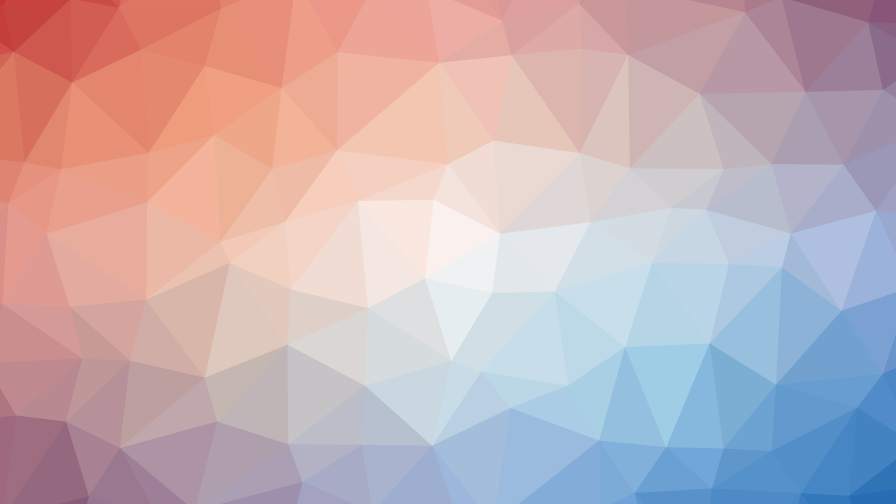
Give the GLSL for this background, as a WebGL 2 fragment shader.

```glsl
#version 300 es
precision highp float;
// Low-poly facets over a soft gradient: red upper left, white centre, blue lower right.
uniform vec2 u_resolution;
out vec4 fragColor;

const float ROWS = 7.0;     // lattice cells per canvas height
const float JITTER = 0.36;  // vertex shift in cells
const float TINT = 0.02;    // brightness spread between facets

// Integer hash giving two values in 0..1
vec2 hash2(ivec2 cell, uint seed) {
    uvec2 v = uvec2(cell + 64) * 1664525u + 1013904223u + seed;
    v.x += v.y * 1664525u;
    v.y += v.x * 1664525u;
    v ^= v >> 16u;
    v.x += v.y * 1664525u;
    v.y += v.x * 1664525u;
    v ^= v >> 16u;
    return vec2(v & 65535u) / 65535.0;
}

// Five evenly spaced colours blended along t in 0..1
vec3 ramp(float t, vec3 a, vec3 b, vec3 c, vec3 d, vec3 e) {
    float s = 4.0 * t;
    vec3 color = mix(a, b, clamp(s, 0.0, 1.0));
    color = mix(color, c, clamp(s - 1.0, 0.0, 1.0));
    color = mix(color, d, clamp(s - 2.0, 0.0, 1.0));
    return mix(color, e, clamp(s - 3.0, 0.0, 1.0));
}

// Gradient mesh: five horizontal ramps blended upward
vec3 meshColor(vec2 uv) {
    vec3 bottom = ramp(uv.x, vec3(0.52, 0.33, 0.44), vec3(0.64, 0.56, 0.66),
        vec3(0.61, 0.70, 0.85), vec3(0.38, 0.60, 0.82), vec3(0.14, 0.42, 0.70));
    vec3 lower = ramp(uv.x, vec3(0.73, 0.50, 0.53), vec3(0.79, 0.73, 0.70),
        vec3(0.80, 0.87, 0.90), vec3(0.61, 0.79, 0.89), vec3(0.33, 0.55, 0.78));
    vec3 middle = ramp(uv.x, vec3(0.88, 0.58, 0.54), vec3(0.95, 0.79, 0.71),
        vec3(0.97, 0.95, 0.95), vec3(0.80, 0.87, 0.91), vec3(0.62, 0.69, 0.85));
    vec3 upper = ramp(uv.x, vec3(0.87, 0.49, 0.40), vec3(0.94, 0.63, 0.50),
        vec3(0.96, 0.81, 0.74), vec3(0.80, 0.73, 0.72), vec3(0.61, 0.56, 0.67));
    vec3 top = ramp(uv.x, vec3(0.76, 0.20, 0.21), vec3(0.90, 0.52, 0.43),
        vec3(0.91, 0.63, 0.60), vec3(0.76, 0.57, 0.60), vec3(0.52, 0.33, 0.46));
    return ramp(uv.y, bottom, lower, middle, upper, top);
}

vec2 latticePoint(ivec2 cell) {
    return vec2(cell) + (hash2(cell, 17u) * 2.0 - 1.0) * JITTER;
}

float cross2(vec2 a, vec2 b) {
    return a.x * b.y - a.y * b.x;
}

// Distance outside the line a-b of a counter-clockwise shape
float edgeDistance(vec2 p, vec2 a, vec2 b) {
    return -cross2(normalize(b - a), p - a);
}

// Smooth-edged triangle: premultiplied facet colour and coverage
vec4 facet(vec2 p, vec2 a, vec2 b, vec2 c, float pixel, vec2 span, float shade) {
    float d = max(edgeDistance(p, a, b), max(edgeDistance(p, b, c), edgeDistance(p, c, a)));
    float coverage = clamp(0.5 - d / pixel, 0.0, 1.0);
    vec3 color = meshColor((a + b + c) / (3.0 * span)) + (shade - 0.5) * 2.0 * TINT;
    return vec4(color, 1.0) * coverage;
}

// True when the opposite angles at a and c sum to over half a turn
bool splitsAtA(vec2 a, vec2 b, vec2 c, vec2 d) {
    vec2 ab = b - a, ad = d - a, cb = b - c, cd = d - c;
    return cross2(ab, ad) * dot(cd, cb) + dot(ab, ad) * cross2(cd, cb) < 0.0;
}

// One lattice quad, cut along its better diagonal
vec4 quadFacets(vec2 p, ivec2 cell, float pixel, vec2 span) {
    vec2 a = latticePoint(cell);
    vec2 b = latticePoint(cell + ivec2(1, 0));
    vec2 c = latticePoint(cell + ivec2(1, 1));
    vec2 d = latticePoint(cell + ivec2(0, 1));
    vec2 shade = hash2(cell, 91u);
    if (splitsAtA(a, b, c, d)) {
        return facet(p, a, b, c, pixel, span, shade.x) + facet(p, a, c, d, pixel, span, shade.y);
    }
    return facet(p, a, b, d, pixel, span, shade.x) + facet(p, b, c, d, pixel, span, shade.y);
}

void main() {
    float pixel = ROWS / u_resolution.y;
    vec2 p = gl_FragCoord.xy * pixel;
    vec2 span = u_resolution * pixel;
    ivec2 home = ivec2(floor(p));

    // Gather every facet that may reach this spot
    vec4 sum = vec4(0.0);
    for (int y = -1; y <= 1; y++) {
        for (int x = -1; x <= 1; x++) {
            sum += quadFacets(p, home + ivec2(x, y), pixel, span);
        }
    }
    fragColor = vec4(sum.rgb / max(sum.a, 0.0001), 1.0);
}
```
